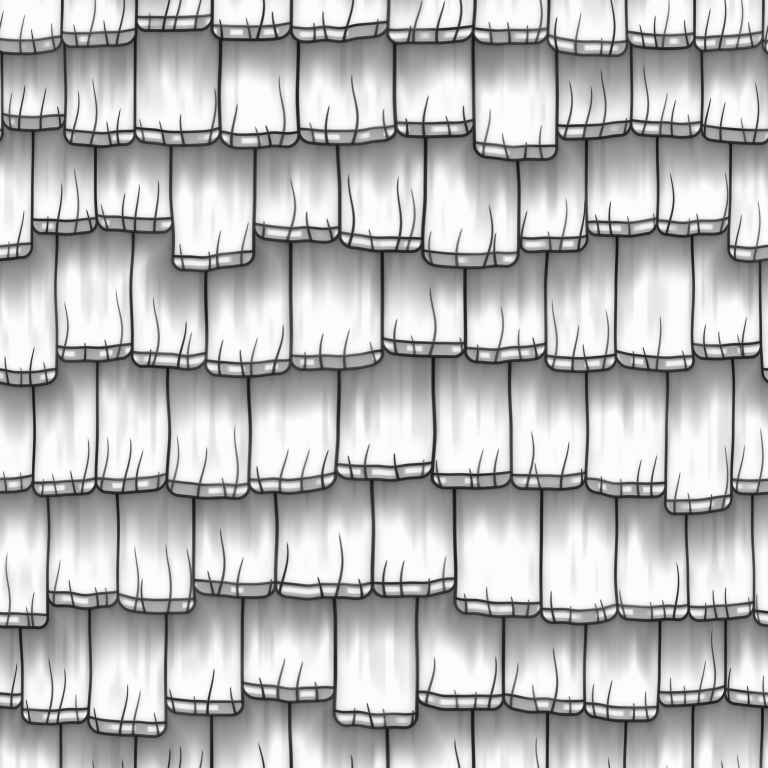
Give the GLSL for this texture, as a WebGL 2 fragment shader.

```glsl
#version 300 es
precision highp float;
// Hand-inked grayscale roof of overlapping, worn wooden shingles.

#define ROWS 7.0
#define COLS 10.0
#define LINE 0.0019      // half width of the outlines
#define LIP 0.0175       // height of the cut front edge
#define CORNER 0.014     // radius of the lower corners
#define DROP 0.026       // largest uneven hang of a shingle
#define WARP 0.0235      // widening of the shingles near the middle
#define REACH 0.078      // length of the gray under each row
#define CRACKS 4
#define INK 0.13

const float TAU = 6.28319;
const float STAGGER[7] = float[7](0.96, 1.05, 0.46, 0.88, 0.475, 0.79, 0.36);

uniform vec2 u_resolution;
out vec4 outColor;

struct Shingle {
    float dist;   // signed distance to the outline
    float x;      // offset from the middle
    float halfW;
    float h;      // height above the lower edge
    vec2 id;
};

float hash(vec2 p) {
    return fract(sin(dot(p, vec2(127.1, 311.7))) * 43758.5453);
}

float noise(vec2 p) {
    vec2 i = floor(p), f = fract(p);
    f = f * f * (3.0 - 2.0 * f);
    return mix(mix(hash(i), hash(i + vec2(1, 0)), f.x),
               mix(hash(i + vec2(0, 1)), hash(i + vec2(1, 1)), f.x), f.y);
}

// Soft-edged stroke of half width w around distance d
float stroke(float d, float w, float aa) {
    return 1.0 - smoothstep(w - aa, w + aa, abs(d));
}

float seam(float i, float row) {
    return i + 0.13 * (hash(vec2(mod(i, COLS), row) + 0.37) - 0.5);
}

float rowEnd(float k) {
    return k / ROWS + 0.061 - 0.022 * cos(TAU * (k - 1.6) / ROWS);
}

// Nearest shingle of row k; p.y runs downward
Shingle nearestShingle(vec2 p, float k) {
    float row = mod(k, ROWS);
    float c = (p.x - WARP * sin(TAU * (p.x - 0.475))) * COLS - STAGGER[int(row)];
    c += 0.05 * (noise(vec2(p.x * 9.0, p.y * 16.0)) - 0.5);
    Shingle best;
    best.dist = 9.0;
    for (int j = -1; j <= 1; j++) {
        float i = floor(c) + float(j);
        float a = seam(i, row), b = seam(i + 1.0, row);
        vec2 id = vec2(mod(i, COLS), row);
        float halfW = 0.5 * (b - a) / COLS;
        float x = (c - 0.5 * (a + b)) / COLS;
        float z = 2.0 * hash(id + 5.1) - 1.0;
        float end = rowEnd(k) + DROP * z * (0.35 + 0.65 * z * z);
        end += 0.16 * (hash(id + 8.3) - 0.5) * x - 1.2 * x * x;
        end += 0.003 * (noise(vec2(p.x * 45.0, k)) - 0.5);
        float h = end - p.y;
        vec2 q = vec2(abs(x) - halfW, -h) + CORNER;
        float d = length(max(q, 0.0)) + min(max(q.x, q.y), 0.0) - CORNER;
        if (d < best.dist) best = Shingle(d, x, halfW, h, id);
    }
    return best;
}

// Face, lip and cracks of one shingle
float shingleTone(Shingle s, vec2 p, float aa) {
    float grain = noise(vec2(p.x * 130.0, p.y * 13.0));
    float side = s.halfW - abs(s.x);
    float tone = 1.0 - 0.10 * smoothstep(0.45, 0.9, grain) * smoothstep(0.02, 0.07, s.h);
    tone -= 0.28 * exp(-max(side, 0.0) / 0.0045);

    // Lip: light gray with broken highlights
    float gleam = smoothstep(0.35, 0.6, noise(vec2(p.x * 65.0, s.id.y * 9.0)));
    float lipTone = mix(0.68, 0.96, gleam * stroke(s.h - 0.55 * LIP, 0.0035, 0.002));
    tone = mix(tone, lipTone, 1.0 - smoothstep(LIP - aa, LIP + aa, s.h));
    float weight = mix(0.5, 1.0, noise(p * 24.0 + 3.0));
    float ink = weight * stroke(s.h - LIP, LINE * 0.85, aa);
    tone -= 0.18 * exp(-abs(s.h - LIP) / 0.003);

    // Cracks rise from the lip and taper
    for (int m = 0; m < CRACKS; m++) {
        vec2 seed = s.id + 11.7 * float(m + 1);
        float r = hash(seed + 2.0);
        float pos = (float(m) + 0.5 + 0.7 * (hash(seed) - 0.5)) / float(CRACKS);
        float tall = LIP + mix(0.006, 0.085, r * r);
        float bend = 0.004 * sin(s.h * 55.0 + TAU * r) + 0.09 * (r - 0.5) * s.h;
        float d = s.x - (2.0 * pos - 1.0) * s.halfW * 0.92 - bend;
        float taper = clamp(1.0 - s.h / tall, 0.0, 1.0);
        float line = stroke(d, LINE * (0.3 + 0.6 * taper), aa) * smoothstep(0.0, 0.12, taper);
        ink = max(ink, line * mix(0.55, 0.95, hash(seed + 4.0)));
        tone -= 0.14 * exp(-abs(d) / 0.003) * smoothstep(0.0, 0.4, taper);
    }
    return mix(tone, INK, ink);
}

void main() {
    vec2 uv = gl_FragCoord.xy / u_resolution;
    vec2 p = vec2(uv.x, 1.0 - uv.y);
    float aa = 0.8 / min(u_resolution.x, u_resolution.y);
    float k0 = floor(p.y * ROWS);
    float streak = noise(vec2(p.x * 75.0, p.y * 7.0)) - 0.5;
    float cloud = noise(p * vec2(22.0, 14.0)) - 0.5;
    float tone = 1.0;

    // Rows from the lowest to the topmost; each shades the one beneath
    for (int n = 1; n >= -2; n--) {
        Shingle s = nearestShingle(p, k0 + float(n));
        float d = max(s.dist, 0.0);
        float reach = REACH * (1.0 + 0.55 * streak + 0.35 * cloud);
        tone *= 1.0 - 0.40 * (1.0 - smoothstep(0.15 * reach, reach, d));
        tone *= 1.0 - 0.38 * exp(-d / 0.009) * step(d, REACH);
        float cover = 1.0 - smoothstep(-aa, aa, s.dist);
        tone = mix(tone, shingleTone(s, p, aa), cover);
        float weight = mix(0.65, 1.0, noise(p * 15.0 + 7.0));
        tone = mix(tone, INK, weight * stroke(s.dist, LINE, aa));
    }
    outColor = vec4(vec3(clamp(tone, 0.0, 0.99)), 1.0);
}
```
